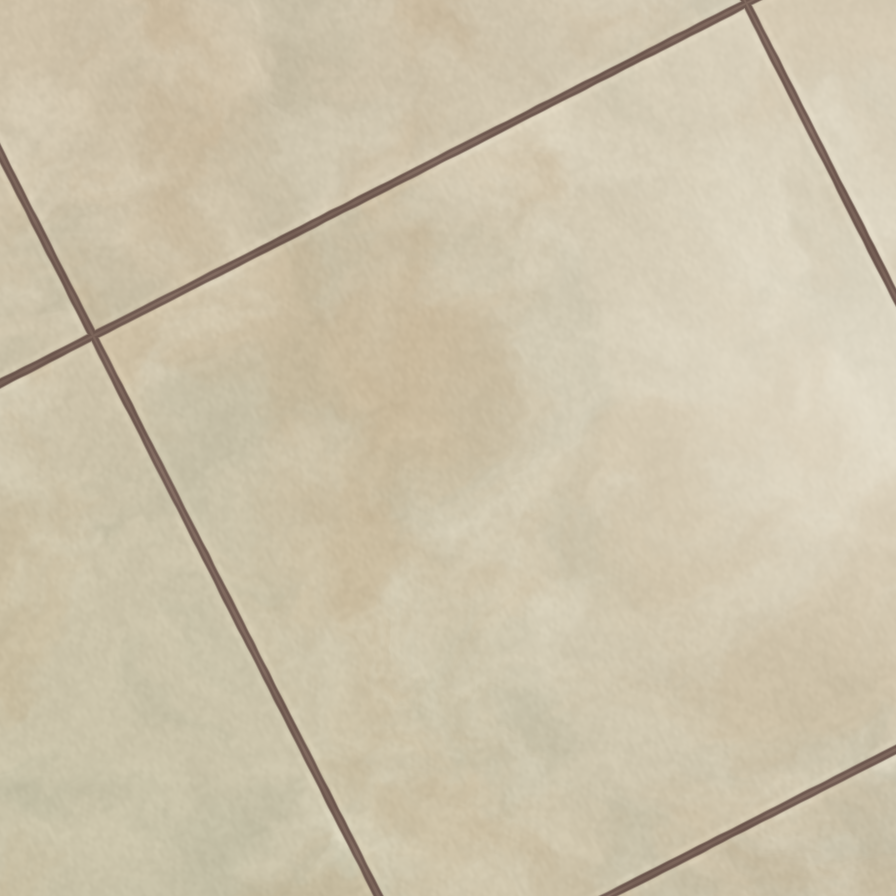
Give the GLSL for this texture, as a Shadertoy shader.

```glsl
// Square cream stone floor tiles, laid at an angle, with thin brown grout and soft mottling.

const float TILE_SIZE = 0.818;
const float TILE_ANGLE = 0.4712;
const vec2 GRID_CORNER = vec2(0.104, 0.625);
const float GROUT_HALF_WIDTH = 0.0047;

const vec3 STONE = vec3(0.815, 0.778, 0.690);
const vec3 STONE_WARM = vec3(0.775, 0.705, 0.590);
const vec3 STONE_GREY = vec3(0.765, 0.742, 0.655);
const vec3 STONE_PALE = vec3(0.865, 0.840, 0.765);
const vec3 GROUT_DARK = vec3(0.430, 0.345, 0.310);
const vec3 GROUT_LIGHT = vec3(0.540, 0.450, 0.400);
const vec3 SHEEN = vec3(0.930, 0.905, 0.845);

float hash(vec2 p) {
    vec3 q = fract(vec3(p.xyx) * 0.1031);
    q += dot(q, q.yzx + 33.33);
    return fract((q.x + q.y) * q.z);
}

float valueNoise(vec2 p) {
    vec2 cell = floor(p), f = fract(p);
    f = f * f * (3.0 - 2.0 * f);
    float low = mix(hash(cell), hash(cell + vec2(1, 0)), f.x);
    float high = mix(hash(cell + vec2(0, 1)), hash(cell + vec2(1, 1)), f.x);
    return mix(low, high, f.y);
}

float fbm(vec2 p) {
    float sum = 0.0, amplitude = 0.5;
    for (int octave = 0; octave < 6; octave++) {
        sum += amplitude * valueNoise(p);
        p = mat2(0.8, 0.6, -0.6, 0.8) * p * 2.03 + 17.3;
        amplitude *= 0.55;
    }
    return sum / 1.08;
}

vec2 rotate(vec2 p, float angle) {
    float c = cos(angle), s = sin(angle);
    return vec2(c * p.x + s * p.y, c * p.y - s * p.x);
}

float softSpot(vec2 p, vec2 center, vec2 radius) {
    vec2 d = (p - center) / radius;
    return exp(-dot(d, d));
}

// Clouded stone; local runs from 0 to 1 across one tile.
vec3 stoneColor(vec2 local, vec2 tileId) {
    vec2 p = local + 40.0 + 7.31 * tileId;
    vec2 warp = vec2(fbm(p * 4.0), fbm(p * 4.0 + 31.7)) - 0.5;
    vec2 q = p + 0.28 * warp;
    float variation = hash(tileId + 23.0);

    vec3 color = mix(STONE, STONE_PALE, 0.6 * smoothstep(0.45, 0.72, fbm(q * 3.5)));
    color = mix(color, STONE_GREY, 0.65 * smoothstep(0.46, 0.72, fbm(q * 6.0 + 9.1)));
    color = mix(color, STONE_WARM, 0.5 * smoothstep(0.48, 0.75, fbm(q * 5.0 + 53.0)));

    // Curved warm vein with a paler streak beside it
    float veinX = local.x + 0.45 * warp.x - 0.18 - 0.25 * local.y * local.y;
    float breaks = smoothstep(0.3, 0.65, fbm(q * 8.0 + 71.0));
    float vein = exp(-pow(veinX / 0.10, 2.0)) * breaks;
    float streak = exp(-pow((veinX - 0.15) / 0.06, 2.0)) * (1.0 - breaks);
    color = mix(color, STONE_WARM, vein * mix(0.35, 0.6, variation));
    color = mix(color, STONE_PALE, 0.5 * streak);

    // Small blotches and fine grain
    color += 0.045 * (fbm(q * 22.0 + 5.0) - 0.5);
    color += 0.028 * (valueNoise(p * vec2(190.0, 130.0)) - 0.5);
    return color * (0.99 + 0.02 * variation);
}

// Grout profile: mauve-brown rim around a slightly lighter core.
vec3 groutColor(float dist, vec2 p) {
    float core = 1.0 - smoothstep(0.0004, 0.0024, dist);
    float wear = fbm(p * 18.0);
    return mix(GROUT_DARK, GROUT_LIGHT, core * (0.25 + 0.6 * wear)) + 0.06 * (wear - 0.5);
}

// Broad light from the right, with cooler shade at the lower left.
vec3 applyLight(vec3 color, vec2 p) {
    float sheen = softSpot(p, vec2(0.95, 0.57), vec2(0.30, 0.26));
    sheen = max(sheen, 0.65 * softSpot(p, vec2(1.0, 0.95), vec2(0.35)));
    color = mix(color, SHEEN, 0.5 * sheen);
    color *= mix(vec3(1.0), vec3(0.975, 0.985, 0.965), softSpot(p, vec2(0.0), vec2(0.65)));
    return color * mix(vec3(1.0), vec3(0.99, 0.97, 0.955), softSpot(p, vec2(0.1, 1.0), vec2(0.5)));
}

void mainImage(out vec4 fragColor, in vec2 fragCoord) {
    vec2 uv = fragCoord / iResolution.xy;
    float pixel = 1.0 / iResolution.y;

    // Rotated square grid
    vec2 grid = rotate(uv - GRID_CORNER, TILE_ANGLE) / TILE_SIZE;
    vec2 tileId = floor(grid);
    vec2 edge = abs(fract(grid + 0.5) - 0.5) * TILE_SIZE;
    float dist = min(edge.x, edge.y) + 0.0008 * (valueNoise(uv * 60.0) - 0.5);

    // Stone with a faint bright bevel beside the joint
    vec3 color = applyLight(stoneColor(fract(grid), tileId), uv);
    color += 0.025 * exp(-pow((dist - 0.0085) / 0.003, 2.0));

    float softness = max(0.0014, pixel);
    float grout = 1.0 - smoothstep(-softness, softness, dist - GROUT_HALF_WIDTH);
    color = mix(color, groutColor(dist, uv), grout);
    fragColor = vec4(clamp(color, 0.0, 1.0), 1.0);
}
```
